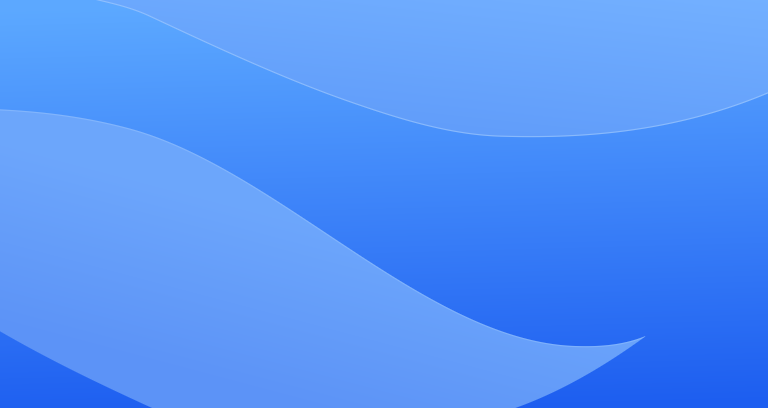
Reproduce this background procedurally as a WebGL 2 fragment shader.

```glsl
#version 300 es
precision highp float;
// Two pale translucent-looking waves over a vertical blue gradient.
// Each wave edge is a chain of cubic Hermite spans, turned into an
// approximate distance that gives smooth fills and thin bright rims.

uniform vec2 u_resolution;
out vec4 fragColor;

// Backdrop gradient
const vec3 SKY_TOP = vec3(0.36, 0.66, 1.0);
const vec3 SKY_MID = vec3(0.24, 0.515, 0.975);
const vec3 SKY_LOW = vec3(0.115, 0.37, 0.94);
const float SKY_TILT = 0.05;

// Wave fills, dark to light
const vec3 UPPER_DARK = vec3(0.38, 0.615, 0.98);
const vec3 UPPER_LIGHT = vec3(0.45, 0.69, 1.0);
const vec3 LOWER_DARK = vec3(0.36, 0.575, 0.967);
const vec3 LOWER_LIGHT = vec3(0.425, 0.65, 0.985);

// Rims
const vec3 RIM_COLOR = vec3(0.72, 0.86, 1.0);
const float RIM_WIDTH = 0.0028;
const float UPPER_RIM = 0.45;
const float LOWER_RIM = 0.28;

// Knots: x, height, slope (canvas spans 0..1 on both axes)
const vec3 UPPER_A = vec3(0.0, 1.06, -0.40);
const vec3 UPPER_B = vec3(0.125, 1.0, -0.45);
const vec3 UPPER_C = vec3(0.195, 0.959, -0.88);
const vec3 UPPER_D = vec3(0.456, 0.749, -0.655);
const vec3 UPPER_E = vec3(0.651, 0.665, -0.06);
const vec3 UPPER_F = vec3(1.0, 0.771, 0.79);

const vec3 CREST_A = vec3(0.0, 0.732, -0.09);
const vec3 CREST_B = vec3(0.169, 0.685, -0.51);
const vec3 CREST_C = vec3(0.43, 0.422, -1.25);
const vec3 CREST_D = vec3(0.749, 0.152, -0.06);
const vec3 TIP = vec3(0.84, 0.176, 0.75);

const vec3 KEEL_A = vec3(0.0, 0.188, -1.09);
const vec3 KEEL_B = vec3(0.198, 0.0, -0.86);
const vec3 KEEL_C = vec3(0.671, 0.0, 0.67);
const vec3 KEEL_D = vec3(0.84, 0.175, 1.37);

// Hermite span between two knots: returns height and slope at x
vec2 span(float x, vec3 a, vec3 b) {
    float w = b.x - a.x;
    float t = clamp((x - a.x) / w, 0.0, 1.0);
    float rise = b.y - a.y;
    float c2 = 3.0 * rise - w * (2.0 * a.z + b.z);
    float c3 = w * (a.z + b.z) - 2.0 * rise;
    float height = a.y + t * (w * a.z + t * (c2 + t * c3));
    float slope = a.z + t * (2.0 * c2 + 3.0 * t * c3) / w;
    return vec2(height, slope);
}

vec2 upperEdge(float x) {
    if (x < UPPER_B.x) return span(x, UPPER_A, UPPER_B);
    if (x < UPPER_C.x) return span(x, UPPER_B, UPPER_C);
    if (x < UPPER_D.x) return span(x, UPPER_C, UPPER_D);
    if (x < UPPER_E.x) return span(x, UPPER_D, UPPER_E);
    return span(x, UPPER_E, UPPER_F);
}

vec2 crestEdge(float x) {
    if (x < CREST_B.x) return span(x, CREST_A, CREST_B);
    if (x < CREST_C.x) return span(x, CREST_B, CREST_C);
    if (x < CREST_D.x) return span(x, CREST_C, CREST_D);
    return span(x, CREST_D, TIP);
}

vec2 keelEdge(float x) {
    if (x < KEEL_B.x) return span(x, KEEL_A, KEEL_B);
    if (x < KEEL_C.x) return span(x, KEEL_B, KEEL_C);
    return span(x, KEEL_C, KEEL_D);
}

// Signed distance above an edge, in canvas heights
float above(float y, vec2 edge, float aspect) {
    return (y - edge.x) / length(vec2(edge.y / aspect, 1.0));
}

float coverage(float d, float pixel) {
    return clamp(0.5 + d / pixel, 0.0, 1.0);
}

// Thin band just inside a filled edge
float rim(float d, float pixel) {
    return coverage(d, pixel) * (1.0 - coverage(d - RIM_WIDTH, pixel));
}

void main() {
    vec2 uv = gl_FragCoord.xy / u_resolution;
    float aspect = u_resolution.x / u_resolution.y;
    float pixel = 1.0 / u_resolution.y;

    // Backdrop
    float h = clamp(uv.y - SKY_TILT * (uv.x - 0.5), 0.0, 1.0);
    vec3 color = mix(SKY_LOW, SKY_MID, min(h * 2.0, 1.0));
    color = mix(color, SKY_TOP, max(h * 2.0 - 1.0, 0.0));

    // Upper wave
    float upper = above(uv.y, upperEdge(uv.x), aspect);
    float upperShade = clamp((uv.y + 0.2 * uv.x - 0.8) / 0.4, 0.0, 1.0);
    color = mix(color, mix(UPPER_DARK, UPPER_LIGHT, upperShade), coverage(upper, pixel));
    color = mix(color, RIM_COLOR, UPPER_RIM * rim(upper, pixel));

    // Lower wave, between crest and keel, ending in a pointed tip
    float crest = -above(uv.y, crestEdge(uv.x), aspect);
    float keel = above(uv.y, keelEdge(uv.x), aspect);
    float body = coverage(min(keel, (TIP.x - uv.x) * aspect), pixel);
    float lowerShade = clamp((uv.y + 0.5 * uv.x - 0.2) / 0.45, 0.0, 1.0);
    color = mix(color, mix(LOWER_DARK, LOWER_LIGHT, lowerShade), body * coverage(crest, pixel));
    color = mix(color, RIM_COLOR, LOWER_RIM * body * rim(crest, pixel));

    fragColor = vec4(color, 1.0);
}
```
